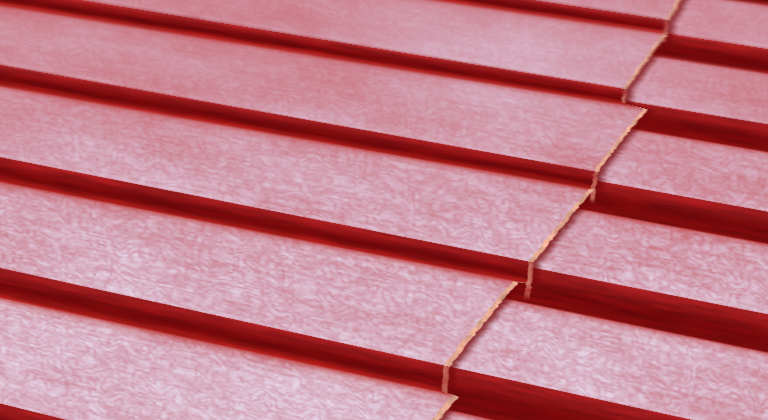
Write a Shadertoy shader that draws this texture.

```glsl
// Overlapping red leather-clad slats seen in perspective: two sets of stepped boards
// meeting along a jagged seam. Screen points are projected to a row coordinate whose
// integers are the front edges of the boards; faces, grain and worn ends follow from it.

const vec3 ROSE  = vec3(0.80, 0.49, 0.54);
const vec3 PINK  = vec3(0.83, 0.64, 0.71);
const vec3 LILAC = vec3(0.88, 0.78, 0.85);
const vec3 RED   = vec3(0.63, 0.11, 0.12);
const vec3 DEEP  = vec3(0.45, 0.03, 0.04);
const vec3 GLOW  = vec3(0.72, 0.13, 0.11);
const vec3 CREAM = vec3(0.90, 0.67, 0.57);

float hash(vec2 p) {
    p = fract(p * vec2(0.1031, 0.1137));
    p += dot(p, p.yx + 33.33);
    return fract((p.x + p.y) * p.x * 7.31 + p.y * 13.7);
}

float noise(vec2 p) {
    vec2 i = floor(p), f = fract(p);
    f = f * f * (3.0 - 2.0 * f);
    return mix(mix(hash(i), hash(i + vec2(1, 0)), f.x),
               mix(hash(i + vec2(0, 1)), hash(i + vec2(1, 1)), f.x), f.y);
}

float fbm(vec2 p) {
    float sum = 0.0, amp = 0.5;
    for (int i = 0; i < 4; i++) {
        sum += amp * noise(p);
        p = mat2(1.6, 1.2, -1.2, 1.6) * p + 7.3;
        amp *= 0.5;
    }
    return sum;
}

// Horizontal position of a left board's front corner
float cornerX(float row) {
    return 1.505 - 0.0952 * row - 0.0155 * row * row + 0.024 * sin(2.0 * row - 1.1);
}

// Pebbled, creased leather relief around zero
float leather(vec2 q) {
    vec2 warp = vec2(noise(q * 24.0), noise(q * 24.0 + 40.0)) * 0.03;
    float crease = abs(noise((q + warp) * vec2(52.0, 100.0)) - 0.5);
    float fine = noise(q * vec2(120.0, 230.0));
    float threads = noise(q * vec2(9.0, 190.0));
    return (crease - 0.22) * 0.9 + (fine - 0.5) * 0.4 + (threads - 0.5) * 0.3;
}

// Glossy upper face; u runs from the back edge (0) to the front edge (1)
vec3 topFace(vec2 p, vec2 q, float u, float id, float light, float blur) {
    float focus = smoothstep(0.05, 0.65, p.y);
    float tone = light + (hash(vec2(id, 5.0)) - 0.5) * 0.14;
    tone += (fbm(q * vec2(5.0, 14.0) + id * 3.0) - 0.47) * 0.6;
    tone += leather(q + id) * mix(0.25, 0.95, focus);
    vec3 col = mix(ROSE, PINK, clamp(tone * 2.0, -0.3, 1.0));
    col = mix(col, LILAC, clamp(tone * 2.0 - 1.0, 0.0, 1.3));
    col = mix(col, GLOW, 0.75 * exp(-max(u, 0.0) * 24.0));
    float rim = exp(-pow((u - 0.975) / (0.016 + blur), 2.0));
    return mix(col, LILAC, rim * 0.4 * noise(q * vec2(30.0, 5.0) + id));
}

// Shaded vertical face; v runs from the upper edge (0) to the foot (1)
vec3 frontFace(vec2 q, float v, float glow) {
    vec3 col = mix(RED, DEEP, smoothstep(0.0, 0.65, v));
    col = mix(col, GLOW, glow * smoothstep(0.65, 1.0, v));
    float streak = fbm(q * vec2(12.0, 130.0));
    return col * (0.82 + 0.38 * streak);
}

// One set of stepped boards, repeating once per unit of row
vec3 boards(vec2 p, vec2 q, float row, float thick, float aa, float id, float light, float glow) {
    float f = fract(row);
    float front = smoothstep(-aa, aa, f) * (1.0 - smoothstep(thick - aa, thick + aa, f))
                + smoothstep(1.0 - aa, 1.0 + aa, f);
    float v = f > 0.9 ? 0.0 : f / thick;
    float u = (f - thick) / (1.0 - thick);
    vec3 top = topFace(p, q, u, floor(row) + id, light, aa);
    return mix(top, frontFace(q, v, glow), front);
}

void mainImage(out vec4 fragColor, in vec2 fragCoord) {
    vec2 p = vec2(fragCoord.x, iResolution.y - fragCoord.y) / iResolution.y;

    // Perspective: slide along the slanted rows to the left border, then count rows
    float y0 = (p.y - 0.166 * p.x) / (1.0 + 0.084 * p.x);
    float depth = 0.1738 + 0.0772 * y0;
    float row = (y0 + 0.031) / depth;
    float rowHeight = depth * depth / 0.176 * (1.0 + 0.084 * p.x);
    float soft = 0.0028 + 0.006 * (1.0 - smoothstep(0.0, 0.4, p.y));
    float aa = soft / rowHeight;
    vec2 q = vec2(p.x, y0);

    // Light falls off toward the far side, with one sheen on the distant boards
    float sheen = exp(-dot((p - vec2(1.32, 0.14)) * vec2(2.6, 7.0), (p - vec2(1.32, 0.14)) * vec2(2.6, 7.0)));
    float light = 0.20 + 0.62 * smoothstep(0.0, 0.85, p.y) - 0.07 * p.x + 0.4 * sheen;

    // Seam: slanted along the upper faces, upright along the front faces
    float thick = 0.235 - 0.033 * p.x;
    float f = fract(row), base = floor(row), next = base + 1.0;
    float upright = cornerX(base) - 0.03 * f;
    float slanted = cornerX(next) + (0.12 + 0.029 * next) * (1.0 - f);
    float onTop = smoothstep(thick - aa, thick + aa, f);
    float chip = (noise(vec2(row * 45.0, 3.0)) - 0.5) * 0.004;
    float seam = mix(upright, slanted, onTop) + chip;
    float endWidth = 0.009 + 0.0018 * max(row, 0.0);

    // Right boards, darkened beside the seam
    float rightRow = row * 1.05 - 0.15;
    vec3 col = boards(p, q, rightRow, 0.33, aa, 20.0, light - 0.04, 0.15);
    float gap = 1.0 - smoothstep(0.0, 0.028, p.x - seam - endWidth);
    col = mix(col, DEEP, gap * 0.75);

    // Upright raw ends hanging below each front corner
    float across = abs(p.x - upright - chip - 0.5 * endWidth);
    float post = 1.0 - smoothstep(0.5 * endWidth - soft, 0.5 * endWidth + soft, across);
    post *= 1.0 - smoothstep(thick + 0.08, thick + 0.16, f);
    float wear = fbm(p * vec2(70.0, 55.0));
    col = mix(col, mix(RED, CREAM, 0.15 + 0.8 * wear), post * 0.85);

    // Slanted raw ends, then the left boards up to the seam
    float endMask = onTop * (1.0 - smoothstep(endWidth - soft, endWidth + soft, p.x - seam));
    col = mix(col, CREAM * (0.78 + 0.42 * wear), endMask);
    vec3 left = boards(p, q, row, thick, aa, 0.0, light, 0.75);
    col = mix(col, left, 1.0 - smoothstep(-soft, soft, p.x - seam));

    fragColor = vec4(clamp(col, 0.0, 1.0), 1.0);
}
```
